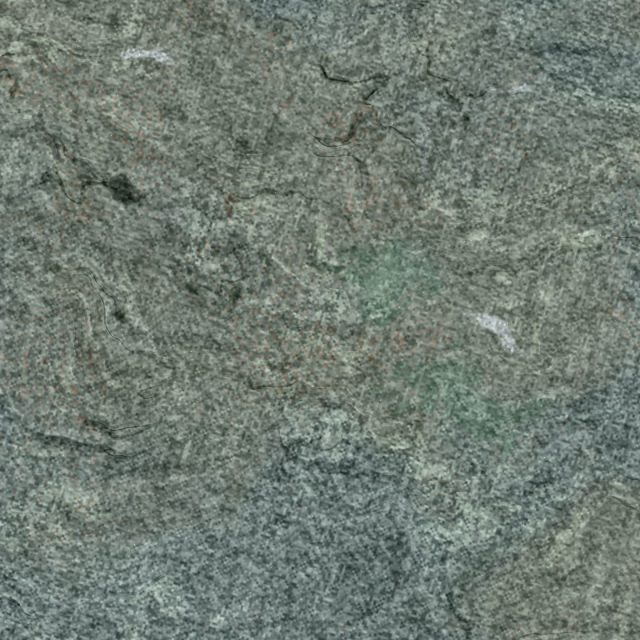
This texture is drawn by a WebGL 1 fragment shader. Its source:

```glsl
precision highp float;
// Weathered green-grey schist: tilted, warped foliation with embossed relief,
// crisp mineral grain, thin pale flakes, dark cracks, rust specks, green stains
// and a few white quartz smears, all from layered value noise.
uniform vec2 u_resolution;

#define TILT 0.30            // downward slope of the foliation, radians
#define WARP 0.16            // bending of the foliation
#define BASE_TONE 0.466
#define GRAIN_CELLS 260.0    // finest grains across the canvas
#define GRAIN_CONTRAST 0.29
#define RELIEF 0.42
#define PALE_AMOUNT 0.105
#define CRACK_DEPTH 0.17
#define COOL_TINT vec3(-0.038, 0.022, 0.010)
#define OLIVE_TINT vec3(-0.012, 0.026, -0.019)
#define RUST vec3(0.52, 0.41, 0.34)
#define STAIN vec3(0.37, 0.49, 0.42)

float hash(vec2 p) {
  return fract(sin(dot(p, vec2(127.1, 311.7))) * 43758.5453);
}

vec2 hash2(float n) {
  return vec2(hash(vec2(n, 3.7)), hash(vec2(n, 9.2)));
}

float noise(vec2 p) {
  vec2 cell = floor(p), f = fract(p);
  f = f * f * (3.0 - 2.0 * f);
  float low = mix(hash(cell), hash(cell + vec2(1.0, 0.0)), f.x);
  float high = mix(hash(cell + vec2(0.0, 1.0)), hash(cell + vec2(1.0, 1.0)), f.x);
  return mix(low, high, f.y);
}

float fbm(vec2 p) {
  float sum = 0.0, amp = 0.52;
  for (int i = 0; i < 5; i++) {
    sum += amp * noise(p);
    p = mat2(1.6, 1.2, -1.2, 1.6) * p + 17.3;
    amp *= 0.5;
  }
  return sum;
}

// Axes along and across the tilted foliation
vec2 foliate(vec2 p) {
  float c = cos(TILT), s = sin(TILT);
  return vec2(c * p.x - s * p.y, s * p.x + c * p.y);
}

float rockHeight(vec2 q) {
  return fbm(q * vec2(10.0, 24.0)) + 0.4 * fbm(q * vec2(48.0, 80.0) + 5.0);
}

// Ragged elongated blob: 1 inside, 0 outside
float blob(vec2 q, vec2 centre, vec2 radius, float ragged) {
  float d = length((q - centre) / radius);
  return 1.0 - smoothstep(0.45, 1.15, d + ragged);
}

void main() {
  vec2 uv = gl_FragCoord.xy / u_resolution;
  vec2 bend = vec2(fbm(uv * 4.0 + 2.0), fbm(uv * 4.0 + 31.0)) - 0.5;
  vec2 g = foliate(uv);
  vec2 q = g + WARP * 2.0 * bend;

  // Broad mineral zones: cool blue-grey against brownish olive
  float olive = smoothstep(0.38, 0.62, fbm(q * vec2(2.2, 3.4) + 8.0));
  float rough = fbm(q * vec2(40.0, 62.0) + 12.0);

  // Tone: faint bands, mottling and grain
  float fine = noise(g * GRAIN_CELLS) - 0.5;
  float medium = noise(g * GRAIN_CELLS * vec2(0.42, 0.60) + 40.0) - 0.5;
  float tone = BASE_TONE + 0.06 * (fbm(q * vec2(6.0, 14.0)) - 0.5);
  tone += 0.16 * (rough - 0.5);
  tone += GRAIN_CONTRAST * mix(1.08, 0.88, olive) * (fine + 0.6 * medium);

  // Emboss: light from the upper left
  vec2 lightStep = vec2(-0.0010, 0.0018);
  float slope = rockHeight(q - lightStep) - rockHeight(q + lightStep);
  tone += RELIEF * clamp(slope, -0.16, 0.16);

  // Thin pale flakes and streaks, gathered in patches and broken by mottling
  float patches = smoothstep(0.42, 0.66, fbm(uv * 6.0 + 60.0));
  float streak = abs(fbm(q * vec2(9.0, 20.0) + 44.0) - 0.52);
  float vein = 1.0 - smoothstep(0.008, 0.055, streak + 0.10 * (rough - 0.5));
  float flakes = smoothstep(0.56, 0.68, fbm(q * vec2(14.0, 28.0) + 60.0));
  float pale = patches * max(vein, flakes) * smoothstep(0.30, 0.60, rough + 0.3 * fine);
  tone += PALE_AMOUNT * pale;

  // Dark cracks that open and close along their length
  float opening = smoothstep(0.46, 0.66, fbm(uv * 6.0 + 90.0));
  float seam = abs(fbm(q * vec2(5.0, 14.0) + 23.0) - 0.5 + 0.06 * (rough - 0.5));
  float crack = opening * (1.0 - smoothstep(0.004, 0.010 + 0.030 * opening, seam));
  float pits = smoothstep(0.56, 0.70, fbm(q * vec2(20.0, 38.0) + 71.0));
  tone -= CRACK_DEPTH * crack + 0.06 * pits;

  vec3 color = vec3(tone) + mix(COOL_TINT, OLIVE_TINT, olive);
  color += pale * vec3(0.000, 0.010, -0.010);

  // Rust gathered in loose clusters of tiny specks
  float rustZone = smoothstep(0.50, 0.70, fbm(uv * 9.0 + 51.0)) * (0.3 + 0.7 * olive);
  float specks = smoothstep(0.54, 0.86, noise(g * 190.0 + 14.0));
  color = mix(color, RUST + 0.7 * (tone - BASE_TONE), 0.5 * rustZone * specks);

  // Green stains and white quartz smears scattered over the slab
  float ragged = 2.2 * (rough - 0.5) + 1.6 * bend.x;
  for (int i = 0; i < 4; i++) {
    float n = float(i);
    vec2 quartzCentre = foliate(hash2(n + 4.0));
    float quartz = blob(g + 0.2 * bend, quartzCentre, vec2(0.042, 0.010), ragged);
    color = mix(color, vec3(0.74, 0.78, 0.79) + 0.35 * fine, 0.75 * quartz);
    if (i < 2) {
      vec2 stainCentre = foliate(0.1 + 0.8 * hash2(n + 20.0));
      float stain = blob(g + 0.3 * bend, stainCentre, vec2(0.09, 0.05), ragged);
      color = mix(color, STAIN + 0.8 * (tone - BASE_TONE), 0.55 * stain);
    }
  }

  // Rare bright mica glints
  color += 0.22 * smoothstep(0.955, 0.995, noise(g * 210.0 + 77.0));

  gl_FragColor = vec4(clamp(color, 0.0, 1.0), 1.0);
}
```
